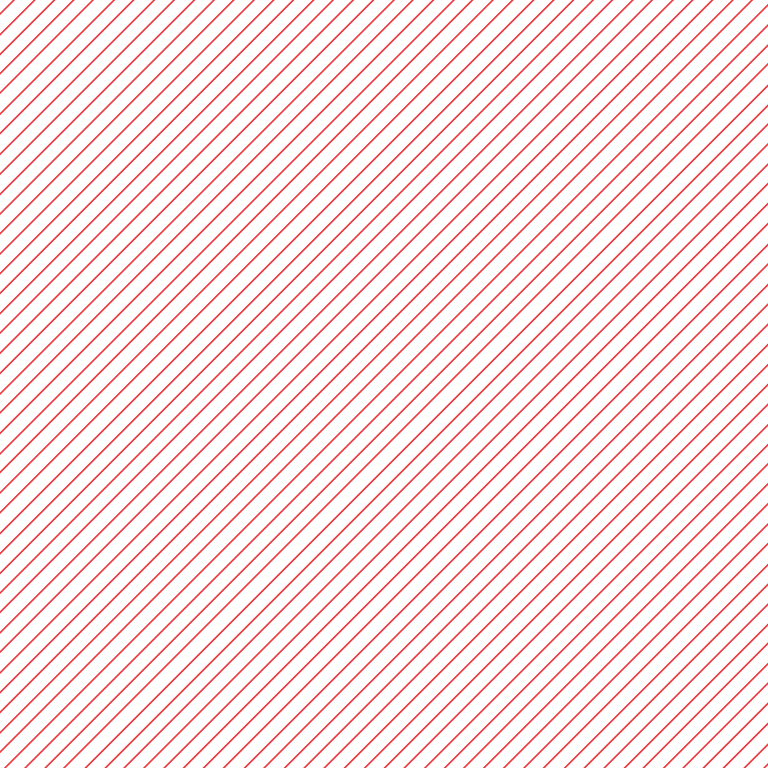
Give the GLSL for this pattern, as a three.js fragment shader.

```glsl
// Thin red diagonal pinstripes rising to the right on white.
// The diagonal coordinate is cut into equal cells, one stripe per cell,
// and a hash shifts each stripe a little so the spacing is slightly uneven.

varying vec2 vUv;

const float STRIPES_PER_SIDE = 38.46; // stripes crossing each edge
const float PHASE = 0.70;             // first stripe, in periods from the top left
const float LINE_WIDTH = 0.12;        // share of one period
const float SPACING_JITTER = 0.045;   // largest shift, in periods
const float EDGE_SOFTNESS = 0.55;     // half width of the edge blend, in pixels
const vec3 PAPER = vec3(1.0);
const vec3 RED = vec3(0.92, 0.24, 0.26);

float hash(float n) {
  return fract(sin(n * 12.9898 + 4.137) * 43758.55);
}

// Signed distance to the nearest stripe edge, in periods; negative inside.
float stripeDistance(float t) {
  float id = floor(t + 0.5);
  float shift = SPACING_JITTER * (2.0 * hash(id) - 1.0);
  return abs(t - id - shift) - 0.5 * LINE_WIDTH;
}

void main() {
  // Diagonal coordinate, counted in periods from the top left corner
  float t = (vUv.x + 1.0 - vUv.y) * STRIPES_PER_SIDE - PHASE;

  // Size of one pixel measured across the stripes
  float pixel = length(vec2(dFdx(t), dFdy(t)));
  float blend = EDGE_SOFTNESS * pixel;

  float ink = 1.0 - smoothstep(-blend, blend, stripeDistance(t));
  gl_FragColor = vec4(mix(PAPER, RED, ink), 1.0);
}
```
